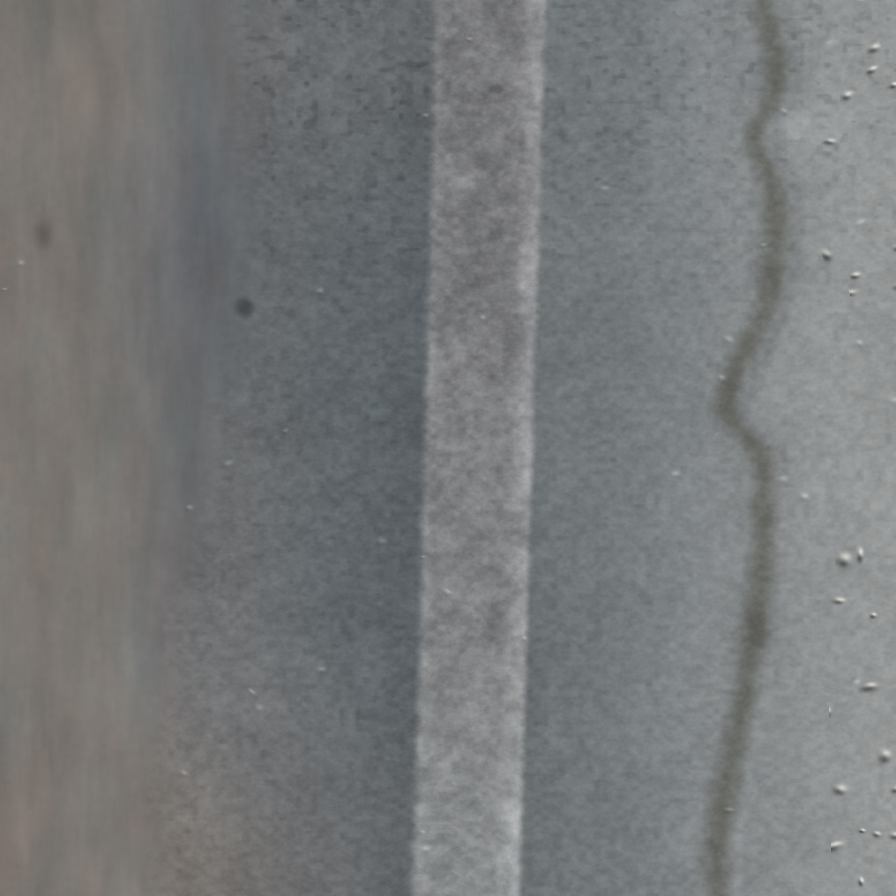
Write a three.js fragment shader that draws this texture.

```glsl
varying vec2 vUv;

float hash(vec2 p) {
  vec3 q = fract(p.xyx * 0.1031);
  q += dot(q, q.yzx + 33.33);
  return fract((q.x + q.y) * q.z);
}

float noise(vec2 p) {
  vec2 cell = floor(p);
  vec2 f = fract(p);
  f = f * f * (3.0 - 2.0 * f);
  float low = mix(hash(cell), hash(cell + vec2(1.0, 0.0)), f.x);
  float high = mix(hash(cell + vec2(0.0, 1.0)), hash(cell + 1.0), f.x);
  return mix(low, high, f.y);
}

// Layered noise centred on zero
float fbm(vec2 p) {
  float sum = 0.0;
  float amplitude = 0.5;
  for (int i = 0; i < 5; i++) {
    sum += amplitude * (noise(p) - 0.5);
    p = mat2(0.8, 0.6, -0.6, 0.8) * p * 2.03 + 17.3;
    amplitude *= 0.55;
  }
  return sum;
}

float bell(float x, float center, float width) {
  float d = (x - center) / width;
  return exp(-d * d);
}

float spot(vec2 p, vec2 center, vec2 radius) {
  vec2 d = (p - center) / radius;
  return exp(-dot(d, d));
}

// Horizontal position of the crack at height y
float crackPath(float y) {
  float x = 0.799 + 0.054 * smoothstep(0.0, 0.42, y);
  x += 0.012 * smoothstep(0.5, 0.75, y) - 0.012 * smoothstep(0.92, 1.0, y);
  x -= 0.046 * bell(y, 0.547, y > 0.547 ? 0.085 : 0.04);
  x -= 0.025 * bell(y, 0.842, 0.033);
  return x + 0.007 * fbm(vec2(y * 24.0, 3.0));
}

// One jittered fleck per cell of a warped grid: x is its light, y its shadow
vec2 flecks(vec2 p, float density, float chance, float seed) {
  vec2 q = p * density + 1.2 * vec2(noise(p * 19.0 + seed), noise(p * 17.0 + seed + 40.0));
  vec2 cell = floor(q);
  vec2 f = fract(q);
  float size = hash(cell + seed + 31.3);
  vec2 center = 0.35 + 0.3 * vec2(hash(cell + seed + 7.1), hash(cell + seed + 19.7));
  vec2 radius = mix(vec2(0.12, 0.09), vec2(0.25, 0.17), size);
  float light = spot(f, center, radius);
  float shadow = spot(f, center + vec2(-0.1, -0.15), radius * 1.1);
  return vec2(light, shadow) * step(hash(cell + seed), chance);
}

// Bare ground, from brown on the left to pale grey on the right
vec3 ground(vec2 p) {
  float x = p.x + 0.06 * fbm(p * vec2(9.0, 3.0));
  float reach = 0.13 * (1.0 - smoothstep(0.0, 0.3, p.y));
  vec3 dark = mix(vec3(0.372, 0.397, 0.412), vec3(0.408, 0.423, 0.434), smoothstep(0.12, 0.5, abs(p.y - 0.5)));
  vec3 color = mix(vec3(0.476, 0.457, 0.44), vec3(0.424, 0.428, 0.433), smoothstep(0.08, 0.24, x - reach));
  color = mix(color, dark, smoothstep(0.22, 0.42, x - 0.6 * reach));
  color = mix(color, vec3(0.445, 0.466, 0.475), smoothstep(0.5, 0.65, x));
  color = mix(color, vec3(0.515, 0.532, 0.538), smoothstep(0.65, 0.82, x));
  color = mix(color, vec3(0.58, 0.591, 0.59), smoothstep(0.83, 0.96, x));
  color -= vec3(0.03, 0.024, 0.015) * spot(p, vec2(0.215, 0.74), vec2(0.06, 0.14));
  color += 0.022 * spot(p, vec2(0.31, 0.25), vec2(0.1, 0.14));
  return color;
}

void main() {
  vec2 p = vUv;
  vec3 color = ground(p);

  // Blurred streaks and tinted patches on the left, fine grain elsewhere
  float border = 0.272 - 0.1 * smoothstep(0.7, 0.1, p.y) + 0.04 * fbm(p * 9.0);
  float rough = smoothstep(border - 0.03, border + 0.03, p.x);
  float streak = fbm(p * vec2(42.0, 9.0) + 4.0);
  float tint = fbm(p * vec2(26.0, 10.0) + 70.0);
  float grain = fbm(p * vec2(120.0, 150.0));
  float cloud = fbm(p * 13.0 + 9.0);
  float scuff = fbm(p * vec2(34.0, 42.0) + 25.0);
  float pits = smoothstep(0.66, 0.95, noise(p * vec2(105.0, 140.0) + 60.0));
  color += (vec3(1.0, 0.9, 0.84) * streak * 0.09 + vec3(0.035, -0.012, -0.02) * tint) * (1.0 - rough);
  color += grain * mix(0.02, 0.105, rough) + cloud * 0.05 + scuff * 0.035 * rough;
  color -= mix(0.02, 0.05, smoothstep(0.6, 0.95, p.y)) * pits * rough;

  // Soft, uneven crack with a faint ridge on its right
  float offset = p.x - crackPath(p.y) + 0.006 * fbm(p * 45.0);
  float width = 0.014 + 0.007 * fbm(vec2(p.y * 28.0, 8.0));
  float crack = 1.0 - smoothstep(0.0, width * 1.8, abs(offset));
  float strength = 0.9 + 0.6 * fbm(p * vec2(20.0, 32.0) + 5.0);
  color += 0.045 * spot(p, vec2(0.855, 0.545), vec2(0.032, 0.03));
  color += 0.06 * spot(p, vec2(0.89, 0.86), vec2(0.035, 0.018));
  color -= 0.045 * bell(offset, 0.025, 0.009) * smoothstep(0.4, 0.52, p.y) * (0.8 + cloud);
  color += 0.035 * bell(offset, 0.022, 0.008) * (1.0 - smoothstep(0.1, 0.3, p.y));
  vec3 crackColor = vec3(0.396, 0.4, 0.38) + 0.1 * grain + 0.06 * cloud;
  color = mix(color, crackColor, clamp(crack * strength, 0.0, 1.0));

  // Worn pale stripe, faded at the left and bright along the right
  float fray = 0.005 * fbm(p * vec2(30.0, 75.0));
  float left = mix(0.461, 0.486, p.y) + fray;
  float right = mix(0.581, 0.610, p.y) + fray;
  float across = (p.x - left) / (right - left);
  color -= 0.018 * bell(p.x, left - 0.015, 0.025);
  float stripe = smoothstep(left - 0.007, left + 0.008, p.x);
  stripe *= 1.0 - smoothstep(right - 0.007, right + 0.004, p.x);
  vec3 paint = mix(vec3(0.53, 0.54, 0.542), vec3(0.468, 0.47, 0.476), smoothstep(0.05, 0.6, p.y));
  paint += (0.11 + 0.1 * scuff) * smoothstep(0.68, 1.0, across);
  paint += 0.05 * bell(across, 0.02, 0.06) * (0.8 + 2.0 * scuff);
  paint += 0.12 * fbm(p * 38.0 + 2.0) + 0.15 * grain + 0.08 * cloud + 0.06 * scuff;
  paint += 0.11 * spot(p, vec2(0.522, 0.8), vec2(0.017, 0.014));
  paint += 0.06 * spot(p, vec2(0.49, 0.52), vec2(0.012, 0.025));
  paint -= 0.07 * spot(p, vec2(0.553, 0.9), vec2(0.012, 0.008));
  color = mix(color, paint, stripe);

  // Stains
  color -= 0.11 * (1.0 - smoothstep(0.004, 0.016, distance(p, vec2(0.273, 0.656)) + 0.006 * scuff));
  color -= vec3(0.07, 0.08, 0.075) * spot(p, vec2(0.048, 0.739), vec2(0.011, 0.016));

  // Clustered pebbles near the right border and rare soft specks
  float cluster = smoothstep(0.2, 0.65, noise(p * vec2(14.0, 11.0) + 2.0));
  float gravel = smoothstep(0.89, 0.98, p.x) * mix(0.38, 0.24, smoothstep(0.1, 0.35, p.y));
  vec2 pebble = flecks(p, 44.0, gravel * cluster, 3.0);
  vec2 speck = flecks(p, 50.0, 0.012 * rough, 53.0);
  color -= 0.27 * pebble.y + 0.03 * speck.y;
  color += vec3(0.32, 0.31, 0.28) * pebble.x + 0.13 * speck.x;

  gl_FragColor = vec4(clamp(color, 0.0, 1.0), 1.0);
}
```
